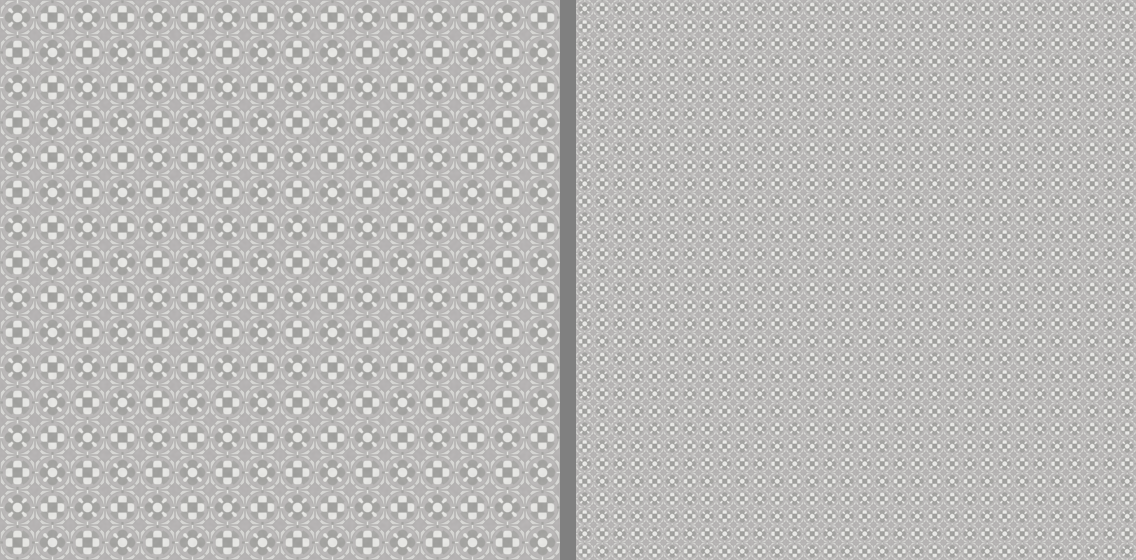
Left: one tile. Right: repeated 2 by 2.
A Shadertoy shader for this pattern:

```glsl
const float CELLS = 16.0;
const float GRAIN_CELLS = 128.0;
const vec3 STONE = vec3(0.73, 0.72, 0.72);
const vec3 SLATE = vec3(0.64, 0.64, 0.63);
const vec3 PALE = vec3(0.84, 0.84, 0.83);
const vec3 IVORY = vec3(0.90, 0.90, 0.89);

vec2 hashGradient(vec2 p) {
    vec3 h = fract(p.xyx * vec3(0.1031, 0.1030, 0.0973));
    h += dot(h, h.yzx + 33.33);
    float angle = 6.2832 * fract((h.x + h.y) * h.z);
    return vec2(cos(angle), sin(angle));
}

// Gradient noise that wraps after a whole number of lattice steps
float gradientNoise(vec2 p, float period) {
    vec2 i = floor(p), f = fract(p);
    vec2 s = f * f * f * (f * (f * 6.0 - 15.0) + 10.0);
    vec4 corner;
    for (int k = 0; k < 4; k++) {
        vec2 o = vec2(k & 1, k >> 1);
        corner[k] = dot(hashGradient(mod(i + o, period)), f - o);
    }
    return mix(mix(corner.x, corner.y, s.x), mix(corner.z, corner.w, s.x), s.y);
}

float roundBox(vec2 p, vec2 halfSize, float radius) {
    vec2 d = abs(p) - halfSize + radius;
    return length(max(d, 0.0)) + min(max(d.x, d.y), 0.0) - radius;
}

float coverage(float d, float aa) {
    return clamp(0.5 - d / aa, 0.0, 1.0);
}

// Filled shape with a faint joint along its border
vec3 inlay(vec3 base, vec3 fill, float d, float aa) {
    vec3 col = mix(base, fill, coverage(d, aa));
    return mix(col, SLATE, 0.4 * coverage(abs(d) - 0.008, aa));
}

// Corner diamonds and pale panels between the medallions
vec3 surround(vec3 col, vec2 q, vec2 diag, float aa) {
    float edge = 0.5 - q.x;
    float diamond = (0.78 - q.x - q.y) * 0.7071;
    float panel = max(0.465 - length(q), 0.022 - edge);
    panel = max(panel, max(0.026 - abs(diag.y), -diamond));
    col = inlay(col, PALE, panel, aa);
    return inlay(col, STONE * 0.975, diamond, aa);
}

// Dark four-lobed flower, ivory disc and diagonal petals
vec3 darkFlower(vec3 col, vec2 q, vec2 diag, float aa) {
    float lobes = min(length(q) - 0.26, length(q - vec2(0.21, 0.0)) - 0.15);
    float along = diag.x - 0.275;
    float petal = max(abs(along) - 0.085, abs(diag.y) - 0.052 - 0.2 * along);
    petal = max(petal, (abs(diag.y) + along) * 0.7071 - 0.075);
    float bar = roundBox(q - vec2(0.45, 0.0), vec2(0.055, 0.026), 0.005);
    col = inlay(col, SLATE, lobes, aa);
    col = inlay(col, IVORY, petal, aa);
    col = inlay(col, IVORY, length(q) - 0.14, aa);
    return inlay(col, IVORY, bar, aa);
}

// Ivory four-lobed flower, dark square and diagonal ring sectors
vec3 lightFlower(vec3 col, vec2 q, vec2 diag, float aa) {
    float sector = max(abs(length(q) - 0.29) - 0.085, abs(diag.y) - 0.12);
    float lobe = roundBox(q - vec2(0.22, 0.0), vec2(0.125), 0.09);
    float stud = roundBox(q - vec2(0.45, 0.0), vec2(0.035, 0.026), 0.005);
    col = inlay(col, SLATE * 1.03, sector, aa);
    col = inlay(col, IVORY, lobe, aa);
    col = inlay(col, SLATE * 0.98, roundBox(q, vec2(0.14), 0.04), aa);
    return inlay(col, SLATE, stud, aa);
}

void mainImage(out vec4 fragColor, in vec2 fragCoord) {
    vec2 uv = fragCoord / iResolution.xy;
    vec2 grid = uv * CELLS;
    vec2 id = floor(grid);
    float aa = CELLS / min(iResolution.x, iResolution.y);

    // Fold each cell into one eighth
    vec2 q = abs(fract(grid) - 0.5);
    q = vec2(max(q.x, q.y), min(q.x, q.y));
    vec2 diag = vec2(q.x + q.y, q.x - q.y) * 0.7071;

    // Medallion over the surround
    vec3 col = surround(STONE, q, diag, aa);
    col = inlay(col, STONE, length(q) - 0.45, aa);

    // Two flowers alternate as a checkerboard
    bool even = mod(id.x + id.y, 2.0) < 0.5;
    col = even ? lightFlower(col, q, diag, aa) : darkFlower(col, q, diag, aa);

    // Fine stone grain
    col += 0.018 * gradientNoise(uv * GRAIN_CELLS, GRAIN_CELLS);
    fragColor = vec4(col, 1.0);
}
```
